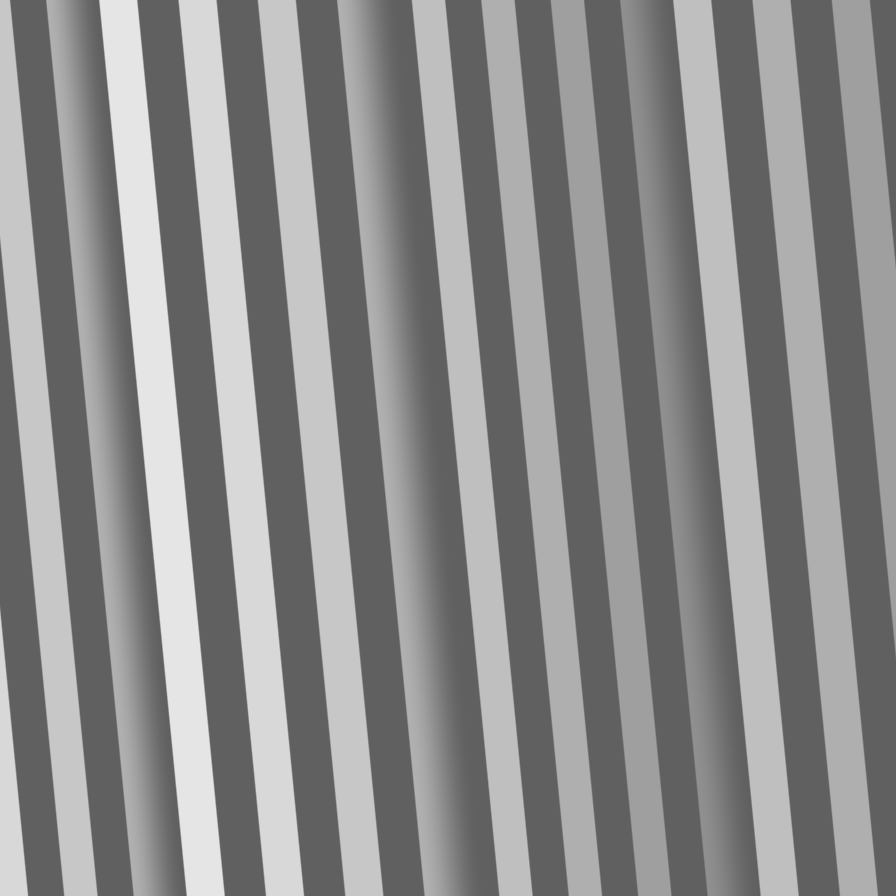
Reproduce this pattern procedurally as a WebGL 2 fragment shader.

```glsl
#version 300 es
precision highp float;
// Slanted grey pleats: narrow and wide panels alternate across the canvas.
// Each panel holds three flat stripes that darken in steps, then a soft fold
// that fades into the ground; every second pair of panels is dimmer.
uniform vec2 u_resolution;
out vec4 outColor;

const float GROUND = 0.377;

// Tone of stripe n, counted from the left edge of its panel.
float stripeTone(float n, bool dim) {
    return dim ? 0.75 - 0.0625 * n : 0.898 - 0.04 * n - 0.0095 * n * n;
}

void main() {
    vec2 uv = gl_FragCoord.xy / u_resolution;
    float soft = max(1.5 / u_resolution.x, 0.0022);

    // Distance across the slanted stripes, centred on the softened edges.
    float across = uv.x - 0.0977 * (1.0 - uv.y) + 0.181 + 0.5 * soft;

    // A pair is one narrow panel followed by one wide panel.
    float pairWidth = 0.6406;
    float narrowWidth = 0.2917;
    bool dim = mod(floor(across / pairWidth), 2.0) > 0.5;
    float x = mod(across, pairWidth);
    bool wide = x >= narrowWidth;
    float panelX = wide ? x - narrowWidth : x;
    float pitch = wide ? 0.0885 : 0.0775;

    // Position inside the current stripe.
    float n = floor(panelX / pitch);
    float t = panelX - n * pitch;

    // Flat stripes have two crisp edges; the last one fades out as a fold.
    float rise = smoothstep(0.0, soft, t);
    float stripeEnd = 0.48 * pitch;
    float flatFall = 1.0 - smoothstep(stripeEnd, stripeEnd + soft, t);
    float foldFall = 1.0 - smoothstep(0.0, 0.77 * pitch, t);
    float cover = rise * (n > 2.5 ? foldFall : flatFall);

    outColor = vec4(vec3(mix(GROUND, stripeTone(n, dim), cover)), 1.0);
}
```
